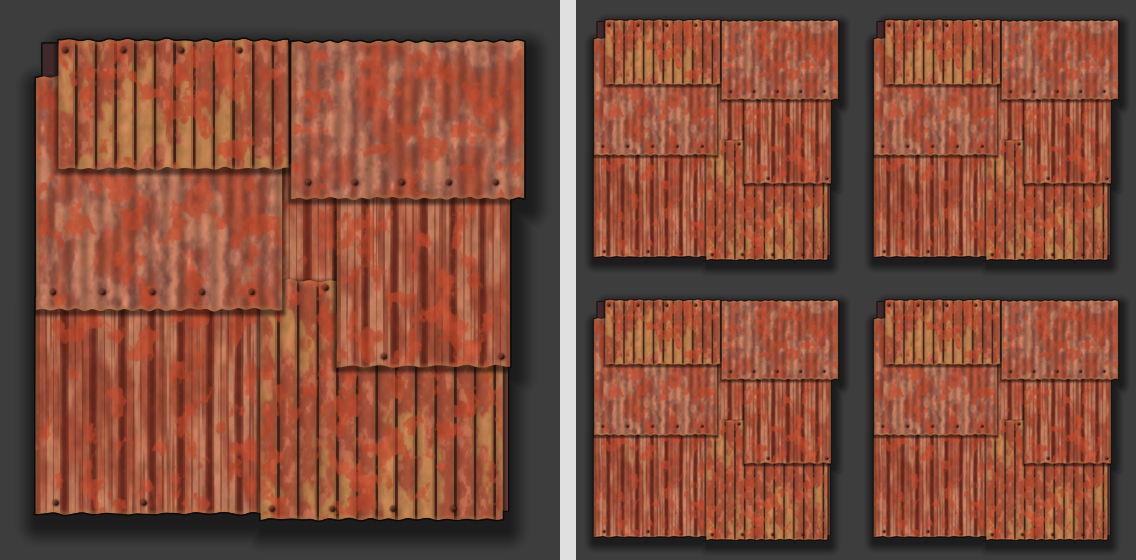
Left, the tile; right, the same tile 2 across and 2 down.
Reproduce this texture procedurally as a three.js fragment shader.

```glsl
#define GROUND vec3(0.24, 0.24, 0.24)
#define TAN vec3(0.74, 0.48, 0.36)
#define RUST vec3(0.64, 0.31, 0.22)
#define MAUVE vec3(0.59, 0.36, 0.30)
#define UMBER vec3(0.44, 0.21, 0.15)
#define OCHRE vec3(0.73, 0.50, 0.30)
#define FLAKE vec3(0.74, 0.28, 0.17)
#define SOFT 0.0012
#define NAIL_RADIUS 0.0050
#define OUTLINE 0.0026
#define SHADOW_REACH 0.048

varying vec2 vUv;
const float TAU = 6.2831853;
vec3 sheet = vec3(0.25, 0.16, 0.17);
float hull = 1.0, shadowDistance = 1.0;

float hash(vec2 p) { return fract(sin(dot(p, vec2(127.1, 311.7))) * 43758.5); }

// Value noise that wraps after a whole number of cells
float noise(vec2 p, vec2 cells, float seed) {
  vec2 q = p * cells, i = floor(q), f = fract(q);
  f = f * f * (3.0 - 2.0 * f);
  vec2 a = mod(i, cells) + seed, b = mod(i + 1.0, cells) + seed;
  return mix(mix(hash(a), hash(vec2(b.x, a.y)), f.x),
             mix(hash(vec2(a.x, b.y)), hash(b), f.x), f.y);
}

float fbm(vec2 p, vec2 cells, float seed) {
  float sum = 0.0, gain = 0.5;
  for (int k = 0; k < 4; k++) {
    sum += gain * noise(p, cells, seed);
    cells *= 2.0; gain *= 0.5;
  }
  return sum / 0.9375;
}

float boxDistance(vec2 p, vec4 box) {
  vec2 q = abs(p - 0.5 * (box.xy + box.zw)) - 0.5 * (box.zw - box.xy);
  return length(max(q, 0.0)) + min(max(q.x, q.y), 0.0);
}

// Rolled waves with pale, worn patches
vec3 corrugated(float t, float patches, float grit) {
  vec3 c = mix(RUST, MAUVE, smoothstep(0.35, 0.60, patches));
  c = mix(c, TAN, 0.75 * smoothstep(0.46, 0.68, patches + 0.35 * (grit - 0.5)));
  return c * (0.97 - 0.13 * cos(TAU * t));
}

// Fine vertical lines between deep grooves
vec3 grooved(vec2 p, float t, float patches, float seed) {
  float streak = noise(p, vec2(210.0, 7.0), seed);
  float drip = noise(p, vec2(90.0, 10.0), seed + 5.0);
  vec3 c = mix(TAN, RUST, smoothstep(0.40, 0.72, 0.6 * patches + 0.45 * drip));
  c = mix(c, RUST * 0.85, 0.75 * smoothstep(0.55, 0.85, streak));
  float stripe = smoothstep(0.15, 0.06, abs(fract(t * 4.0) - 0.5));
  c = mix(c, UMBER, stripe * (0.25 + 0.5 * drip));
  float groove = smoothstep(0.17, 0.04, min(t, 1.0 - t));
  return mix(c, UMBER * vec3(0.86, 0.66, 0.62), 0.9 * groove);
}

// Broad ribs with a dark folded seam
vec3 ribbed(float t, float patches, float grit) {
  vec3 c = mix(OCHRE, RUST, smoothstep(0.36, 0.52, patches + 0.25 * (grit - 0.5)));
  c = mix(c, TAN, 0.45 * smoothstep(0.52, 0.70, grit));
  c *= 0.80 + 0.24 * sin(0.5 * TAU * t);
  c = mix(c, OCHRE * 0.72, 0.7 * smoothstep(0.07, 0.02, abs(t - 0.80)));
  return mix(c, UMBER * 0.58, smoothstep(0.09, 0.04, abs(t - 0.92)));
}

// Lays one panel over the sheet; kind: 0 corrugated, 1 grooved, 2 ribbed
void panel(vec2 p, vec4 box, int kind, float pitch, float seed) {
  float u = (p.x - box.x) / pitch, t = fract(u);
  float ragged = 0.004 * (noise(p, vec2(60.0, 4.0), seed) - 0.5);
  float d = boxDistance(p + vec2(0.3 * ragged, 0.0015 * cos(TAU * u) + ragged), box);
  float patches = fbm(p, vec2(26.0, 13.0), seed);
  float grit = fbm(p, vec2(80.0, 48.0), seed + 9.0);
  float flakes = fbm(p, vec2(38.0, 30.0), seed + 17.0);
  vec3 c = kind == 0 ? corrugated(t, patches, grit)
         : kind == 1 ? grooved(p, t, patches, seed) : ribbed(t, patches, grit);
  c = mix(c, FLAKE, 0.65 * smoothstep(0.56, 0.68, flakes));
  c *= 0.86 + 0.28 * grit;
  c = mix(c, OCHRE * 0.95, 0.4 * smoothstep(-0.010, -0.001, d));
  sheet *= 1.0 - 0.5 * smoothstep(0.012, 0.0, boxDistance(p + vec2(0.0, 0.005), box));
  sheet = mix(sheet, c, smoothstep(SOFT, -SOFT, d));
  hull = min(hull, d);
  shadowDistance = min(shadowDistance, boxDistance(p + vec2(-0.006, 0.018), box));
}

// Row of nail heads
void nails(vec2 p, vec2 first, float gap, float count) {
  float k = clamp(floor((p.x - first.x) / gap + 0.5), 0.0, count - 1.0);
  vec2 q = (p - first - vec2(k * gap, 0.0)) / NAIL_RADIUS;
  sheet *= 1.0 - 0.35 * smoothstep(2.0, 0.8, length(q));
  sheet = mix(sheet, UMBER * (0.75 + 0.35 * (q.y - q.x)), smoothstep(1.24, 0.76, length(q)));
}

void main() {
  vec2 p = vUv;
  // Backing board, then panels from back to front
  hull = boxDistance(p, vec4(0.076, 0.088, 0.907, 0.922));
  sheet = mix(sheet, MAUVE * 0.8, step(0.5, p.x) * step(p.y, 0.4));
  panel(p, vec4(0.063, 0.083, 0.472, 0.470), 1, 0.052, 3.0);
  panel(p, vec4(0.497, 0.480, 0.700, 0.707), 1, 0.052, 21.0);
  panel(p, vec4(0.465, 0.073, 0.898, 0.499), 2, 0.0351, 34.0);
  panel(p, vec4(0.601, 0.346, 0.911, 0.707), 1, 0.052, 21.0);
  panel(p, vec4(0.064, 0.447, 0.504, 0.863), 0, 0.0289, 47.0);
  panel(p, vec4(0.104, 0.699, 0.515, 0.928), 2, 0.0351, 58.0);
  panel(p, vec4(0.520, 0.646, 0.936, 0.926), 0, 0.0278, 71.0);
  nails(p, vec2(0.095, 0.478), 0.0888, 5.0);
  nails(p, vec2(0.551, 0.674), 0.0837, 5.0);
  nails(p, vec2(0.117, 0.910), 0.1037, 4.0);
  nails(p, vec2(0.486, 0.091), 0.1080, 4.0);
  nails(p, vec2(0.100, 0.102), 0.1570, 2.0);
  nails(p, vec2(0.686, 0.363), 0.2100, 2.0);
  nails(p, vec2(0.582, 0.486), 1.0, 1.0);
  // Plain ground, soft shadow and dark outline
  vec3 ground = GROUND * (1.0 - 0.55 * smoothstep(SHADOW_REACH, 0.0, shadowDistance));
  ground = mix(ground, vec3(0.04), smoothstep(OUTLINE + SOFT, OUTLINE - SOFT, hull));
  gl_FragColor = vec4(mix(sheet, ground, smoothstep(-SOFT, SOFT, hull)), 1.0);
}
```
